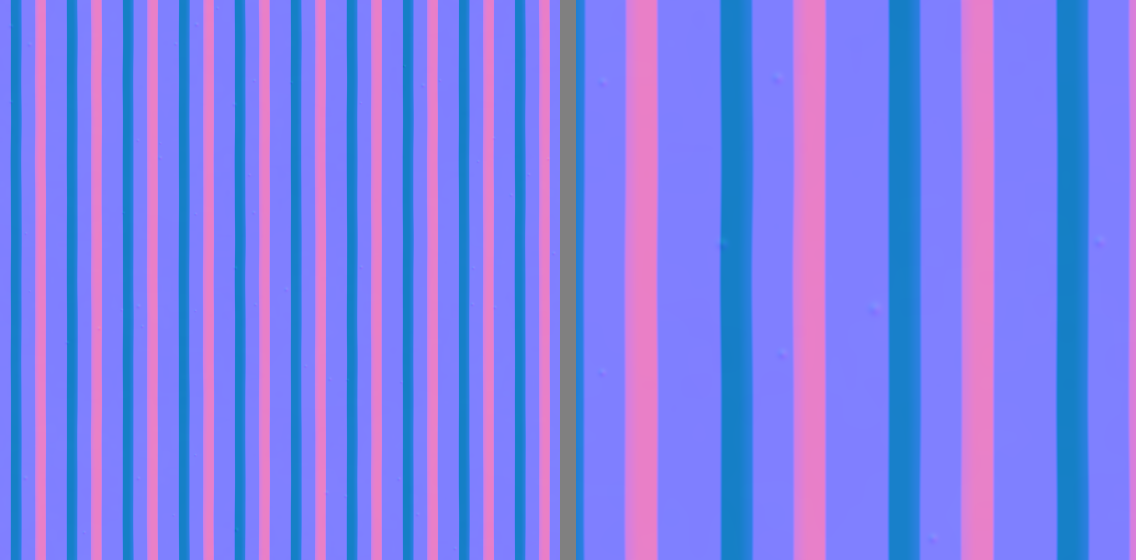
Left, the full canvas; right, a detail of the centre.
Write a WebGL 1 fragment shader that draws this texture map.

```glsl
precision highp float;
// Tangent-space normal map of vertical raised ribs with bevelled flanks.
// Each repeat tilts left on one flank and right on the other; wrapping noise
// adds slight edge wobble, soft undulation and a few tiny dents.

uniform vec2 u_resolution;

#define REPEATS 10.0
#define RIB_CENTER 0.5055
#define FLANK_INNER 0.122
#define FLANK_OUTER 0.312
#define STEEP_TILT 0.825
#define SOFT_TILT 0.66
#define EDGE_SOFTNESS 0.012
#define EDGE_WOBBLE 0.010
#define UNDULATION 0.016
#define DENT_CELLS 30.0
#define DENT_CHANCE 0.06
#define DENT_TILT 0.22

float hash(vec2 p) {
  vec3 q = fract(vec3(p.xyx) * 0.1031);
  q += dot(q, q.yzx + 33.33);
  return fract((q.x + q.y) * q.z);
}

// Value noise on a whole number of cells, wrapping at the canvas edges.
float wrapNoise(vec2 uv, vec2 cells, float seed) {
  vec2 p = uv * cells;
  vec2 i = floor(p);
  vec2 f = fract(p);
  f = f * f * (3.0 - 2.0 * f);
  vec2 a = mod(i, cells) + seed;
  vec2 b = mod(i + 1.0, cells) + seed;
  return mix(mix(hash(a), hash(vec2(b.x, a.y)), f.x),
             mix(hash(vec2(a.x, b.y)), hash(b), f.x), f.y);
}

// Sideways tilt of the rib profile: steep outer part, gentler inner part.
float ribTilt(float x, float soft) {
  float side = x - RIB_CENTER;
  float d = abs(side);
  float rise = smoothstep(FLANK_INNER - soft, FLANK_INNER + soft, d);
  float fall = 1.0 - smoothstep(FLANK_OUTER - soft, FLANK_OUTER + soft, d);
  float slope = mix(SOFT_TILT, STEEP_TILT,
                    smoothstep(FLANK_INNER, FLANK_INNER + 0.09, d));
  return sign(side) * slope * rise * fall;
}

// Small round dents, at most one in each cell.
vec2 dentTilt(vec2 uv) {
  vec2 p = uv * DENT_CELLS;
  vec2 cell = floor(p);
  vec2 center = 0.3 + 0.4 * vec2(hash(cell + 11.0), hash(cell + 57.0));
  float radius = mix(0.05, 0.10, hash(cell + 83.0));
  vec2 q = (fract(p) - center) / radius;
  float present = step(hash(cell + 131.0), DENT_CHANCE);
  return present * DENT_TILT * q * exp(-dot(q, q));
}

void main() {
  vec2 uv = gl_FragCoord.xy / u_resolution;
  float soft = max(EDGE_SOFTNESS, 0.7 * REPEATS / u_resolution.x);

  // Ribs with slightly uneven edges and slopes
  float wobble = wrapNoise(uv, vec2(20.0, 14.0), 5.0) - 0.5;
  float x = fract(uv.x * REPEATS) + EDGE_WOBBLE * wobble;
  float uneven = 1.0 + 0.03 * (wrapNoise(uv, vec2(10.0, 9.0), 41.0) - 0.5);
  vec2 tilt = vec2(ribTilt(x, soft) * uneven, 0.0);

  // Surface wear
  vec2 wave = vec2(wrapNoise(uv, vec2(8.0, 6.0), 71.0),
                   wrapNoise(uv, vec2(7.0, 9.0), 97.0)) - 0.5;
  vec2 grain = vec2(wrapNoise(uv, vec2(64.0), 149.0),
                    wrapNoise(uv, vec2(64.0), 211.0)) - 0.5;
  tilt += UNDULATION * (wave + 0.5 * grain) + dentTilt(uv);

  // Encode the unit normal as a colour
  vec3 normal = vec3(tilt, sqrt(max(0.0, 1.0 - dot(tilt, tilt))));
  gl_FragColor = vec4(0.5 + 0.5 * normal, 1.0);
}
```
